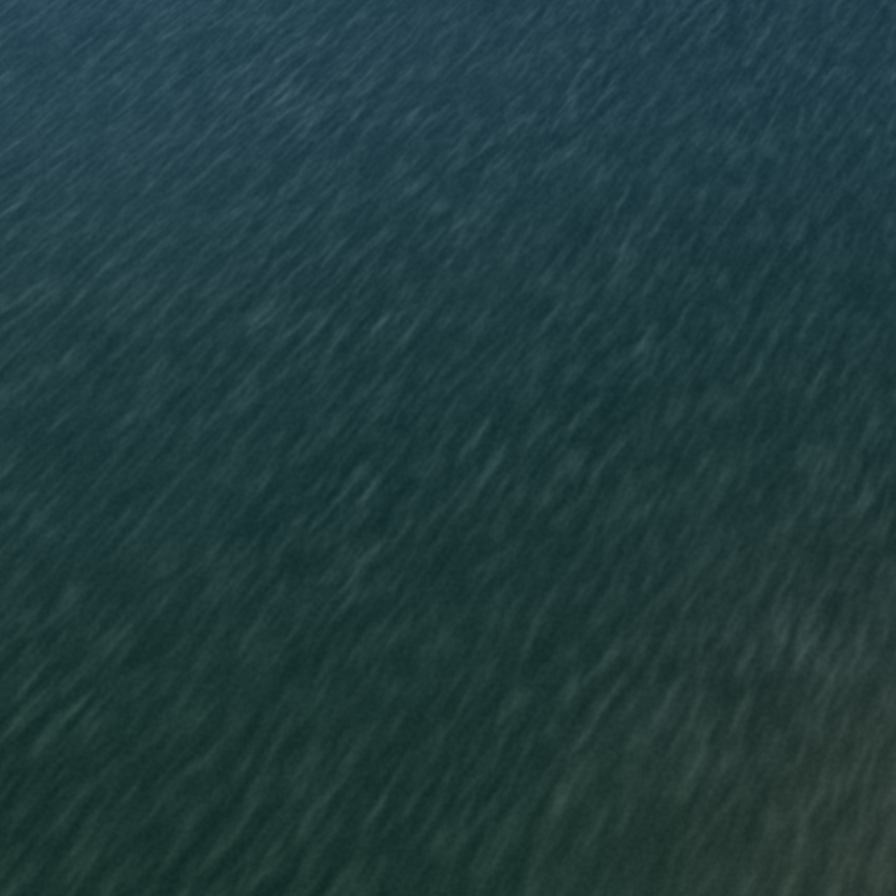
Write a three.js fragment shader that draws this texture.

```glsl
// Dark teal open water seen from above, covered by fine slanting wind ripples.
// A perspective water plane carries stretched gradient noise for the ripples;
// smooth colour gradients add the sky tint above and the silt at lower right.

varying vec2 vUv;

const vec2 VANISHING_POINT = vec2(2.05, 2.55);
const vec3 DEEP_GREEN = vec3(0.112, 0.210, 0.188);
const vec3 MID_TEAL = vec3(0.114, 0.217, 0.218);
const vec3 SKY_BLUE = vec3(0.142, 0.252, 0.298);
const vec3 HAZE_LIFT = vec3(0.028, 0.036, 0.042);
const vec3 SILT_LIFT = vec3(0.070, 0.030, 0.026);
const vec3 CREST_TINT = vec3(1.0, 1.0, 0.96);

vec2 hashGradient(vec2 cell) {
  vec3 p = fract(cell.xyx * vec3(0.1031, 0.1030, 0.0973));
  p += dot(p, p.yzx + 33.33);
  float angle = 6.28318 * fract((p.x + p.y) * p.z);
  return vec2(cos(angle), sin(angle));
}

// Gradient noise, roughly -0.7 to 0.7
float noise(vec2 p) {
  vec2 cell = floor(p);
  vec2 f = fract(p);
  vec2 w = f * f * f * (f * (f * 6.0 - 15.0) + 10.0);
  float a = dot(hashGradient(cell), f);
  float b = dot(hashGradient(cell + vec2(1.0, 0.0)), f - vec2(1.0, 0.0));
  float c = dot(hashGradient(cell + vec2(0.0, 1.0)), f - vec2(0.0, 1.0));
  float d = dot(hashGradient(cell + 1.0), f - 1.0);
  return mix(mix(a, b, w.x), mix(c, d, w.x), w.y);
}

// Plane coordinates: x runs across the ripples, y along their crests
vec2 waterPlane(vec2 uv, vec2 vanishing) {
  vec2 toVanishing = vanishing - uv;
  float across = toVanishing.x / toVanishing.y;
  return vec2(1.56 * across, 5.35 / toVanishing.y - 1.29 * across);
}

// Three octaves of stretched noise, from long crests to short wavelets
float ripples(vec2 p, vec2 frequency) {
  float sum = 0.0;
  float weight = 0.60;
  for (int i = 0; i < 3; i++) {
    sum += weight * noise(p * frequency + 19.7 * float(i));
    frequency *= vec2(1.5, 1.9);
    weight *= 0.85;
  }
  return sum;
}

vec3 waterColour(vec2 uv) {
  vec3 colour = mix(DEEP_GREEN, MID_TEAL, smoothstep(0.0, 0.5, uv.y));
  colour = mix(colour, SKY_BLUE, smoothstep(0.42, 1.05, uv.y));
  float haze = smoothstep(0.95, 0.0, distance(uv, vec2(0.0, 1.0)));
  float silt = smoothstep(0.62, 0.0, distance(uv, vec2(1.06, 0.06)));
  return colour + HAZE_LIFT * haze + SILT_LIFT * silt;
}

void main() {
  vec2 plane = waterPlane(vUv, VANISHING_POINT);

  // Gentle bending keeps the crests from running dead straight
  plane.x += 0.008 * noise(plane * 5.0) + 0.002 * noise(plane * 21.0 + 7.0);

  // Crests are slightly brighter than the troughs between them
  float wave = ripples(plane, vec2(66.0, 12.0));
  wave += 0.6 * wave * wave - 0.03;
  float gusts = 1.0 + 0.45 * noise(plane * vec2(7.0, 4.0) + 31.0);
  float swell = noise(plane * vec2(16.0, 3.0) + 53.0);
  float grain = noise(vUv * 135.0) + 0.8 * noise(vUv * 215.0 + 11.0);

  float light = 0.080 * wave * gusts + 0.012 * swell + 0.020 * grain;
  gl_FragColor = vec4(waterColour(vUv) + light * CREST_TINT, 1.0);
}
```
